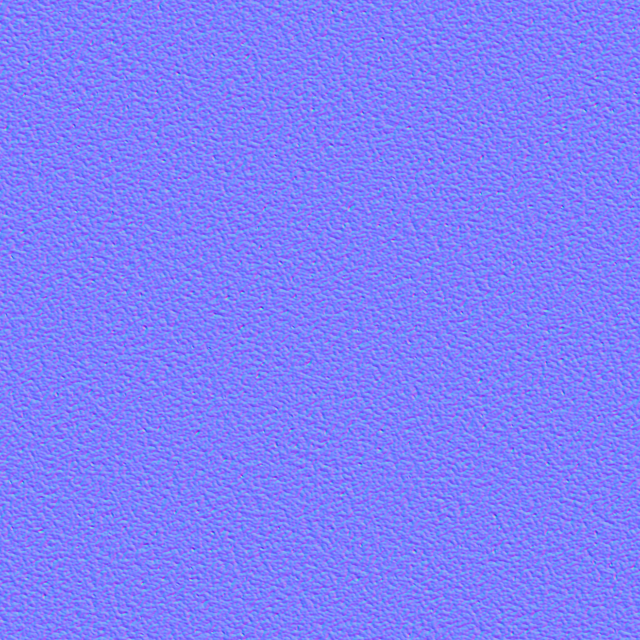
This texture map is drawn by a Shadertoy shader. Its source:

```glsl
#define GRAIN_SCALE 76.0    // cells of the coarsest grain across the canvas
#define GRAIN_STEP 1.72     // frequency ratio between grain layers
#define GRAIN_SLOPES vec3(0.045, 0.17, 0.245)
#define GRAIN_STRETCH vec2(0.84, 1.0)
#define GRAIN_SLANT 0.05    // lengthens the grain along the rising diagonal
#define CREASE 0.65         // flattens the tops and steepens the hollows
#define PIT_GRID 38.0
#define PIT_SHARE 0.4
#define PIT_RADIUS 0.006
#define PIT_DEPTH 0.36      // relative to the radius
#define SAMPLE_STEP 0.0009

// Integer hash giving two values in 0..1
vec2 hash2(ivec2 cell, uint seed) {
    uvec2 v = uvec2(cell) + uvec2(seed * 7919u, seed * 104729u);
    v = v * 1664525u + 1013904223u;
    v.x += v.y * 1664525u;
    v.y += v.x * 1664525u;
    v ^= v >> 16u;
    v.x += v.y * 1664525u;
    v.y += v.x * 1664525u;
    v ^= v >> 16u;
    return vec2(v & 65535u) / 65535.0;
}

vec2 direction(float turn) {
    float angle = 6.28318 * turn;
    return vec2(cos(angle), sin(angle));
}

float cornerRamp(ivec2 cell, ivec2 corner, vec2 f, uint seed) {
    return dot(direction(hash2(cell + corner, seed).x), f - vec2(corner));
}

float gradientNoise(vec2 p, uint seed) {
    ivec2 cell = ivec2(floor(p));
    vec2 f = fract(p);
    vec2 u = f * f * f * (f * (f * 6.0 - 15.0) + 10.0);
    float low = mix(cornerRamp(cell, ivec2(0, 0), f, seed),
                    cornerRamp(cell, ivec2(1, 0), f, seed), u.x);
    float high = mix(cornerRamp(cell, ivec2(0, 1), f, seed),
                     cornerRamp(cell, ivec2(1, 1), f, seed), u.x);
    return mix(low, high, u.y);
}

// Rough plaster: layers weighted by slope, each turned to hide the lattice
float grainHeight(vec2 p) {
    p = p * GRAIN_STRETCH - 0.5 * GRAIN_SLANT * (p.x + p.y);
    mat2 turn = mat2(0.8, 0.6, -0.6, 0.8);
    float height = 0.0;
    float scale = GRAIN_SCALE;
    for (int i = 0; i < 3; i++) {
        p = turn * p;
        float bump = gradientNoise(p * scale, uint(i + 1));
        height += GRAIN_SLOPES[i] * (bump - CREASE * bump * bump) / scale;
        scale *= GRAIN_STEP;
    }
    return height;
}

// Sparse oval dents, at most one inside each cell
float pitHeight(vec2 p) {
    p *= PIT_GRID;
    ivec2 cell = ivec2(floor(p));
    vec2 traits = hash2(cell, 11u);
    if (traits.x > PIT_SHARE) return 0.0;
    vec2 center = mix(vec2(0.25), vec2(0.75), hash2(cell, 12u));
    vec2 axis = direction(traits.y);
    vec2 d = (fract(p) - center) / PIT_GRID;
    vec2 oval = vec2(dot(d, axis), 1.5 * dot(d, vec2(-axis.y, axis.x)));
    vec2 size = hash2(cell, 13u);
    float radius = PIT_RADIUS * mix(0.6, 1.0, size.x);
    float bowl = max(0.0, 1.0 - dot(oval, oval) / (radius * radius));
    return -PIT_DEPTH * mix(0.3, 1.0, size.y) * radius * bowl * bowl * bowl;
}

float surfaceHeight(vec2 p) {
    return grainHeight(p) + pitHeight(p);
}

void mainImage(out vec4 fragColor, in vec2 fragCoord) {
    vec2 uv = fragCoord / iResolution.y;

    // Central differences, widened on small canvases
    float h = max(SAMPLE_STEP, 0.5 / iResolution.y);
    vec2 e = vec2(h, 0.0);
    vec2 slope = vec2(surfaceHeight(uv + e.xy) - surfaceHeight(uv - e.xy),
                      surfaceHeight(uv + e.yx) - surfaceHeight(uv - e.yx)) / (2.0 * h);

    // Tangent-space normal packed into colour
    vec3 normal = normalize(vec3(-slope, 1.0));
    fragColor = vec4(0.5 + 0.5 * normal, 1.0);
}
```
